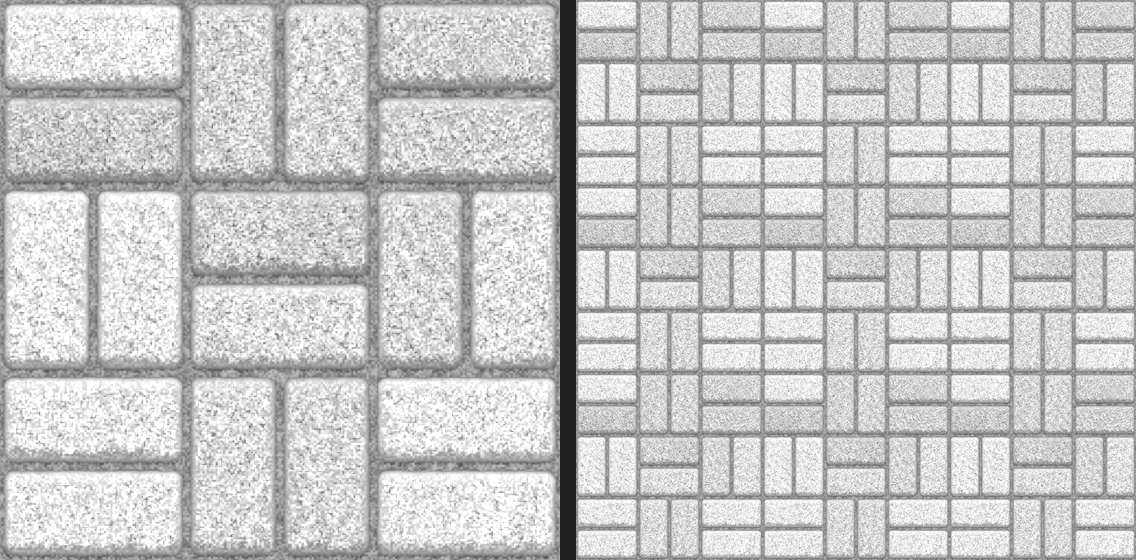
Left, the tile; right, the same tile 3 across and 3 down.
A Shadertoy shader for this texture:

```glsl
// Basket-weave paving: 3 x 3 blocks, each a pair of bricks lying or standing in turn.
// Every brick is a rounded box with a lit top bevel, a shaded lower bevel and its own tone.
// Stone grain and mortar grit come from value noise that wraps at the canvas edges.

const float BLOCKS = 3.0;         // blocks across and down
const float HALF_GAP = 0.026;     // half the joint width, in blocks
const float CORNER = 0.05;        // brick corner radius, in blocks
const float MORTAR = 0.61;
const float SHADOW = 0.44;

// Brick tones from the lower left, two per block
const float TONES[18] = float[18](
    0.94, 0.94, 0.88, 0.87, 0.95, 0.94,
    0.95, 0.94, 0.89, 0.83, 0.86, 0.90,
    0.82, 0.95, 0.85, 0.87, 0.84, 0.84);

float hash(vec2 p) {
    return fract(sin(dot(p, vec2(12.9898, 78.233))) * 43758.5453);
}

// Value noise with a whole number of periods across the canvas
float wrapNoise(vec2 uv, float period, float seed) {
    vec2 p = uv * period;
    vec2 i = floor(p);
    vec2 f = fract(p);
    f = f * f * (3.0 - 2.0 * f);
    vec2 a = mod(i, period) + seed;
    vec2 b = mod(i + 1.0, period) + seed;
    return mix(mix(hash(a), hash(vec2(b.x, a.y)), f.x),
               mix(hash(vec2(a.x, b.y)), hash(b), f.x), f.y);
}

float roundedBox(vec2 p, vec2 halfSize, float radius) {
    vec2 q = abs(p) - halfSize + radius;
    return length(max(q, 0.0)) + min(max(q.x, q.y), 0.0) - radius;
}

// One at an edge, fading to zero at the given width
float edgeBand(float dist, float width) {
    return 1.0 - smoothstep(width * 0.3, width, dist);
}

float brickShade(vec2 p, vec2 halfSize, float d, float tone, float grain, float speck, float mottle) {
    // Rough face with dark pits
    float face = tone + (grain - 0.5) * 0.36 + (mottle - 0.5) * 0.10;
    face -= 0.24 * smoothstep(0.66, 0.95, speck);

    // Bevels: sides, lit top, shaded bottom
    float ragged = (grain - 0.5) * 0.025 + (mottle - 0.5) * 0.03;
    float side = edgeBand(halfSize.x - abs(p.x) + ragged, 0.05);
    float top = edgeBand(halfSize.y - p.y + ragged, 0.08);
    float bottom = edgeBand(p.y + halfSize.y + ragged, 0.082);
    float grit = (grain - 0.5) * 0.16;
    face = mix(face, tone * 0.88 + grit, side * 0.75);
    face = mix(face, tone + 0.05 + grit, top * 0.7);
    face = mix(face, tone * 0.67 + grit, bottom * 0.85);

    // Rounded rim
    return face * (1.0 - 0.18 * smoothstep(-0.022, 0.0, d));
}

float mortarShade(vec2 p, vec2 halfSize, float d, float grain, float mottle) {
    float contact = 1.0 - smoothstep(0.0, HALF_GAP * 0.9, d);
    float below = smoothstep(-0.3, 0.3, (-p.y - halfSize.y + 0.01) / HALF_GAP);
    float shade = mix(MORTAR, SHADOW, contact * mix(0.45, 1.0, below));
    return shade + (grain - 0.5) * 0.24 + (mottle - 0.5) * 0.12;
}

void mainImage(out vec4 fragColor, in vec2 fragCoord) {
    vec2 uv = fragCoord / iResolution.xy;

    // Wrapping noise layers
    float grain = wrapNoise(uv, 256.0, 3.0);
    float speck = wrapNoise(uv, 240.0, 17.0);
    float mottle = wrapNoise(uv, 72.0, 41.0);

    // Block, orientation and which brick of the pair
    vec2 block = floor(uv * BLOCKS);
    vec2 local = fract(uv * BLOCKS);
    bool lying = mod(block.x + block.y, 2.0) < 0.5;
    float pairIndex = step(0.5, lying ? local.y : local.x);
    vec2 center = vec2(0.5, 0.25 + 0.5 * pairIndex);
    vec2 halfSize = vec2(0.5, 0.25);
    if (!lying) {
        center = center.yx;
        halfSize = halfSize.yx;
    }
    halfSize -= HALF_GAP;
    vec2 p = local - center;
    float tone = TONES[int((block.y * BLOCKS + block.x) * 2.0 + pairIndex)];

    // Slightly worn outline
    float d = roundedBox(p, halfSize, CORNER);
    d += (grain - 0.5) * 0.010 + (mottle - 0.5) * 0.010;

    float brick = brickShade(p, halfSize, d, tone, grain, speck, mottle);
    float joint = mortarShade(p, halfSize, d, grain, mottle);
    float aa = 1.2 * BLOCKS / iResolution.y;
    float shade = mix(brick, joint, smoothstep(-aa, aa, d));
    fragColor = vec4(vec3(clamp(shade, 0.0, 1.0)), 1.0);
}
```
